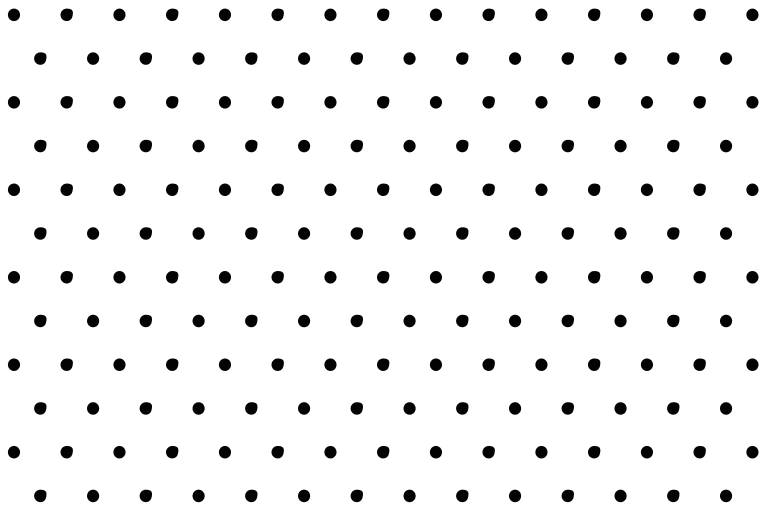
Reproduce this pattern procedurally as a WebGL 1 fragment shader.

```glsl
precision highp float;

uniform vec2 u_resolution;

// Lengths are fractions of the canvas height.
const vec2 SPACING = vec2(0.10302, 0.08542);
const vec2 FIRST_DOT = vec2(0.0273, 0.0290);
const float DOT_RADIUS = 0.0120;
const vec3 PAPER = vec3(1.0);
const vec3 INK = vec3(0.01);

// Slightly tall, nearly round dot.
float roundDot(vec2 p, float radius) {
    return length(p * vec2(1.015, 0.985)) - radius;
}

// Dot with a soft corner at the upper right and a flattened right side.
float corneredDot(vec2 p, float radius) {
    float dist = length(p);
    vec2 dir = p / max(dist, 1e-5);
    float corner = pow(max(dot(dir, normalize(vec2(1.0, 0.85))), 0.0), 9.0);
    float flatSide = pow(max(dot(dir, normalize(vec2(1.0, -0.2))), 0.0), 6.0);
    return dist - radius * (1.01 + 0.13 * corner - 0.05 * flatSide);
}

// Staggered rows; the two dot shapes alternate along each row.
float dotLattice(vec2 p, vec2 spacing, float radius) {
    float row = floor(p.y / spacing.y + 0.5);
    float x = p.x - 0.5 * spacing.x * mod(row, 2.0);
    float column = floor(x / spacing.x + 0.5);
    vec2 local = vec2(x - column * spacing.x, row * spacing.y - p.y);
    float isCornered = mod(row + column, 2.0);
    return mix(roundDot(local, radius), corneredDot(local, radius), isCornered);
}

void main() {
    // Measure from the top left so that rows count downward.
    vec2 p = vec2(gl_FragCoord.x, u_resolution.y - gl_FragCoord.y) / u_resolution.y;
    float d = dotLattice(p - FIRST_DOT, SPACING, DOT_RADIUS);

    // One-pixel edge smoothing.
    float coverage = clamp(0.5 - d * u_resolution.y, 0.0, 1.0);
    gl_FragColor = vec4(mix(PAPER, INK, coverage), 1.0);
}
```
